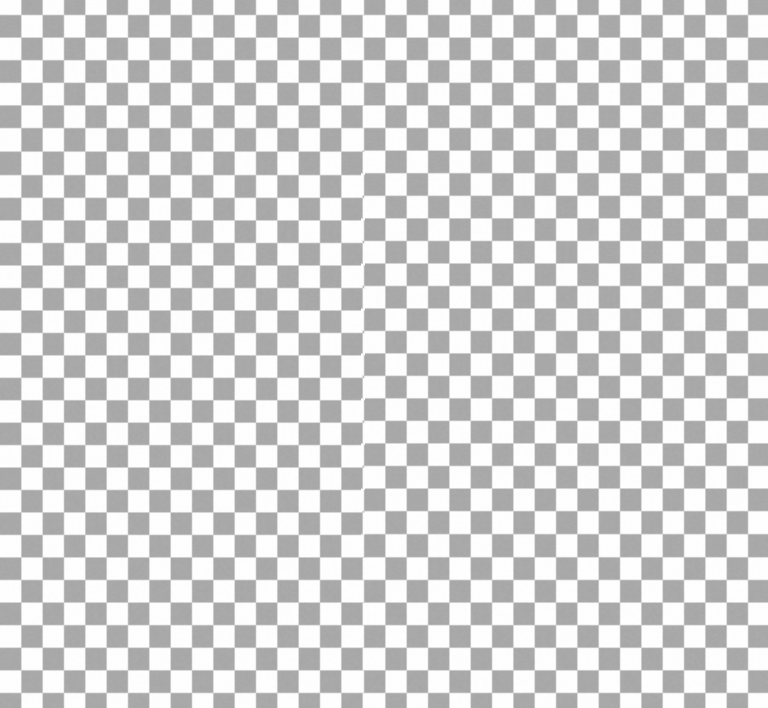
Reproduce this pattern procedurally as a WebGL 1 fragment shader.

```glsl
precision highp float;
// Grey and white checkerboard, 36 columns by about 31 rows, with cut rows at top and bottom.
// Two signed square waves are multiplied into checks; the halves left and right
// of column 17 drift apart slightly, leaving a small stepped seam.

uniform vec2 u_resolution;

float hash(vec2 p) {
    return fract(sin(dot(p, vec2(127.1, 311.7))) * 43758.5453);
}

float valueNoise(vec2 p) {
    vec2 cell = floor(p);
    vec2 f = smoothstep(0.0, 1.0, fract(p));
    return mix(mix(hash(cell), hash(cell + vec2(1.0, 0.0)), f.x),
               mix(hash(cell + vec2(0.0, 1.0)), hash(cell + 1.0), f.x), f.y);
}

// +1 in even cells, -1 in odd cells, passing softly through 0 at each edge
float squareWave(float t, float soft) {
    float edgeDistance = 0.5 - abs(fract(t) - 0.5);
    float parity = 1.0 - 2.0 * mod(floor(t), 2.0);
    return parity * (2.0 * smoothstep(-soft, soft, edgeDistance) - 1.0);
}

// Coverage of the grey squares, where column plus row is odd
float checks(vec2 grid, float soft) {
    return 0.5 - 0.5 * squareWave(grid.x, soft) * squareWave(grid.y, soft);
}

void main() {
    vec2 uv = gl_FragCoord.xy / u_resolution;
    float down = 1.0 - uv.y;

    // Grid in cells, rows counted from the top
    vec2 grid = vec2(max(uv.x * 36.0, 0.08), down * 31.33 + 0.336);
    float soft = max(0.05, 27.0 / u_resolution.x);

    // Vertical drift of each half, fading out toward top and bottom
    float leftDrift = 0.09 * smoothstep(0.17, 0.26, down)
                    * (1.0 - smoothstep(0.3, 0.85, down));
    float rightDrift = -0.045 * smoothstep(0.3, 0.66, down)
                     * (1.0 - smoothstep(0.72, 0.8, down));
    float leftInk = checks(grid - vec2(0.0, leftDrift), soft);
    float rightInk = checks(grid - vec2(0.065, rightDrift), soft);

    // Join the halves; the narrow seam keeps only the grey they share
    float ink = grid.x < 17.03 ? leftInk : rightInk;
    if (abs(grid.x - 17.03) < 0.1) ink = min(leftInk, rightInk);

    // Faint compression-like grain, stronger in the grey
    float grain = valueNoise(uv * vec2(380.0, 350.0)) - 0.5;
    float tone = mix(0.994, 0.66, ink) + grain * mix(0.006, 0.016, ink);
    gl_FragColor = vec4(vec3(tone), 1.0);
}
```
